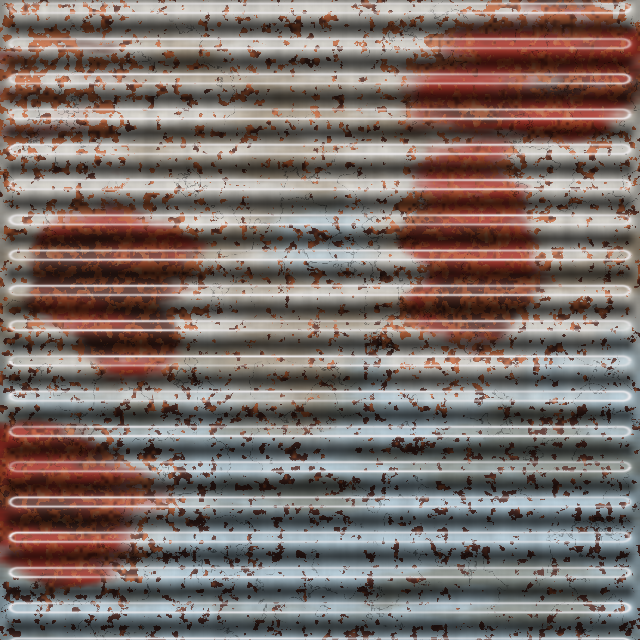
Reproduce this texture procedurally as a WebGL 2 fragment shader.

```glsl
#version 300 es
precision highp float;
// Rusty corrugated metal sheet: pressed horizontal ridges under flaking pale paint.

uniform vec2 u_resolution;
out vec4 outColor;

const float TAU = 6.2831853;
const float RIDGES = 18.15;        // ridges over the canvas height
const float FIRST_RIDGE = 0.013;   // centre of the top ridge, from the top
const float RIDGE_HALF = 0.472;    // half length of the straight part
const float CAP_STRETCH = 0.6;     // elongates the rounded ridge ends
const float GLINT_OFFSET = 0.13;   // glint distance from the crest, in periods
const float GLINT_WIDTH = 0.035;
const float SHADOW = 0.36;
const float LIT = 1.08;
const float SPECK_SCALE = 105.0;

const vec3 PAINT = vec3(0.77, 0.76, 0.73);
const vec3 BLUE_PAINT = vec3(0.60, 0.71, 0.77);
const vec3 RED_RUST = vec3(0.60, 0.11, 0.07);
const vec3 DARK_RUST = vec3(0.25, 0.09, 0.06);
const vec3 ORANGE = vec3(0.71, 0.33, 0.15);
const vec3 OCHRE = vec3(0.72, 0.49, 0.30);
const vec3 GLINT = vec3(0.93, 0.92, 0.93);

float hash(vec2 p) {
    return fract(sin(dot(p, vec2(127.1, 311.7))) * 43758.5453);
}

float noise(vec2 p) {
    vec2 i = floor(p), f = fract(p);
    f = f * f * (3.0 - 2.0 * f);
    return mix(mix(hash(i), hash(i + vec2(1, 0)), f.x),
               mix(hash(i + vec2(0, 1)), hash(i + vec2(1, 1)), f.x), f.y);
}

float fbm(vec2 p) {
    float sum = 0.0, amp = 0.5;
    for (int i = 0; i < 5; i++) {
        sum += amp * noise(p);
        p = p * 2.03 + 17.3;
        amp *= 0.5;
    }
    return sum / 0.96875;
}

// Soft ellipse: 1 in the middle, 0 outside.
float zone(vec2 p, vec2 centre, vec2 radius) {
    return 1.0 - smoothstep(0.45, 1.25, length((p - centre) / radius));
}

// Broad weathering: two rusty columns and three corroded corners.
float weathering(vec2 p) {
    float w = zone(p, vec2(0.17, 0.43), vec2(0.14, 0.19));
    w = max(w, zone(p, vec2(0.73, 0.40), vec2(0.13, 0.22)));
    w = max(w, 0.8 * zone(p, vec2(0.82, 0.10), vec2(0.22, 0.15)));
    w = max(w, 0.75 * zone(p, vec2(0.04, 0.12), vec2(0.22, 0.14)));
    return max(w, zone(p, vec2(0.08, 0.79), vec2(0.22, 0.14)));
}

float bell(float x, float width) {
    return exp(-x * x / (width * width));
}

void main() {
    vec2 p = gl_FragCoord.xy / u_resolution;
    p.y = 1.0 - p.y;

    // Ridge profile, with s running from -0.5 to 0.5 downward across a period
    float t = (p.y - FIRST_RIDGE) * RIDGES;
    float row = floor(t + 0.5);
    float s = t - row;
    float beyond = max(abs(p.x - 0.5) - RIDGE_HALF, 0.0) * RIDGES * CAP_STRETCH;
    float crest = length(vec2(beyond, s));
    float pressed = 1.0 - smoothstep(0.08, 0.30, beyond);
    float light = mix(0.5, 0.5 + 0.5 * cos(TAU * (s - 0.04)), pressed);
    float trough = 1.0 - light;

    // Rust stains, stretched along the ridges
    vec2 warp = vec2(fbm(p * 9.0), fbm(p * 9.0 + 40.0)) - 0.5;
    float rust = weathering(p + 0.10 * warp);
    float blotch = fbm(p * vec2(5.0, 17.0) + 3.7);
    float cool = smoothstep(0.50, 0.72, p.y + 0.3 * warp.x) * (1.0 - 0.8 * rust);
    float stain = smoothstep(0.45, 1.0, rust + 1.5 * (blotch - 0.46) - 0.1 * cool);

    // Paint with cool patches, grime and faint vertical runs
    float chill = max(cool, 0.7 * zone(p, vec2(0.50, 0.37), vec2(0.10, 0.07)));
    vec3 color = mix(PAINT, BLUE_PAINT, 0.85 * chill);
    color *= 0.87 + 0.18 * fbm(p * vec2(55.0, 5.0)) + 0.12 * (fbm(p * 60.0) - 0.5);
    color *= mix(vec3(1.0), vec3(0.80, 0.74, 0.66), smoothstep(0.45, 0.75, blotch));
    vec3 stainColor = mix(DARK_RUST, RED_RUST, smoothstep(0.3, 0.62, fbm(p * vec2(8.0, 22.0) + 9.1)));
    color = mix(color, stainColor, 0.86 * stain);

    // Crisp specks, denser in rusty zones and in the troughs
    float grain = fbm(p * SPECK_SCALE);
    float clump = fbm(p * vec2(13.0, 30.0) + 21.0) - 0.5;
    float cutoff = 0.67 - 0.17 * rust - 0.05 * trough - 0.28 * clump;
    float soft = 0.02 + 0.5 / u_resolution.y;
    float speck = smoothstep(cutoff - soft, cutoff + soft, grain);
    float tone = noise(p * 150.0 + 8.0);
    vec3 speckColor = mix(DARK_RUST, ORANGE, smoothstep(0.15, 0.75, tone + 0.3 * rust - 0.4 * cool));
    speckColor = mix(speckColor, OCHRE, stain * smoothstep(0.65, 0.95, tone));
    color = mix(color, speckColor, speck * mix(0.88, 0.6, stain));

    // Hairline cracks
    float crack = bell(fbm(p * 24.0 + 5.0) - 0.5, 0.007) * smoothstep(0.5, 0.62, noise(p * 17.0));
    color *= 1.0 - 0.4 * crack;

    // Relief shading, then paired glints that close around the ridge ends
    float uneven = 0.9 + 0.2 * hash(vec2(row, 4.0));
    color *= mix(SHADOW, LIT, pow(light, 0.85 * uneven));
    float sheen = 0.35 + 0.55 * noise(vec2(p.x * 5.0, row * 3.1 + step(0.0, s)));
    float glint = bell(crest - GLINT_OFFSET, GLINT_WIDTH) * sheen;
    float gloss = 0.16 * bell(crest, 0.2);
    color = mix(color, GLINT, clamp(glint + gloss, 0.0, 1.0));

    outColor = vec4(clamp(color, 0.0, 1.0), 1.0);
}
```
